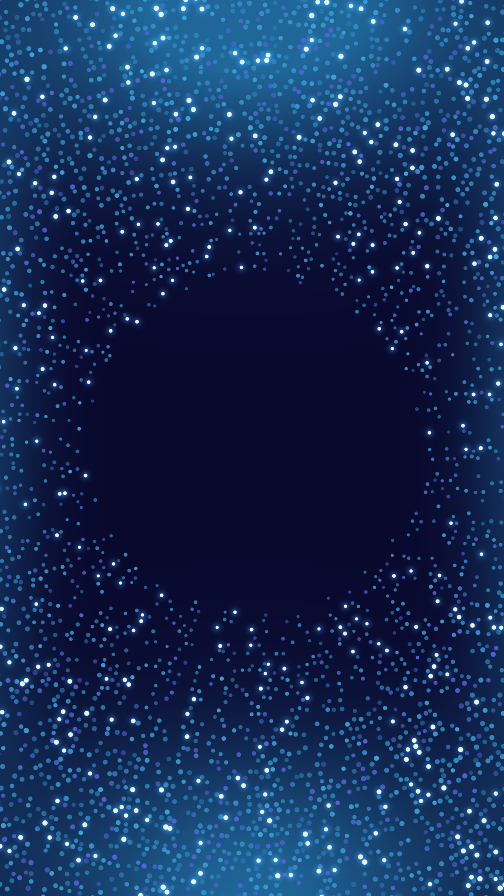
This background is drawn by a WebGL 1 fragment shader. Its source:

```glsl
precision highp float;
// A dark round void ringed by radiating sparkling dots over soft blue glows.
uniform vec2 u_resolution;

// Lengths are fractions of the canvas height, measured from the centre.
const float TAU = 6.2831853;
const vec2 VOID_CENTER = vec2(0.002, 0.003);
const float VOID_RADIUS = 0.181;
const float RING_STEP = 0.0092;
const float JITTER = 0.55;
const float DOT_INNER = 0.0019;
const float DOT_OUTER = 0.0027;
const float HALO_SIZE = 0.0048;
const float KEEP_INNER = 0.40;
const float KEEP_OUTER = 0.64;
const float WHITE_SHARE = 0.10;
const float VIOLET_SHARE = 0.18;

const vec3 NAVY = vec3(0.035, 0.035, 0.180);
const vec3 SKY_GLOW = vec3(0.125, 0.400, 0.600);
const vec3 DOT_BLUE = vec3(0.160, 0.490, 0.740);
const vec3 DOT_CYAN = vec3(0.250, 0.680, 0.880);
const vec3 DOT_VIOLET = vec3(0.320, 0.400, 0.850);
const vec3 DOT_WHITE = vec3(0.900, 0.960, 1.000);
const vec3 HALO_BLUE = vec3(0.200, 0.550, 0.820);

float hash(vec2 cell) {
  vec3 q = fract(cell.xyx * vec3(0.1031, 0.1030, 0.0973));
  q += dot(q, q.yzx + 33.33);
  return fract((q.x + q.y) * q.z);
}

float softBlob(vec2 p, vec2 center, vec2 size) {
  vec2 q = (p - center) / size;
  return exp(-dot(q, q));
}

// Whole-number frequencies keep the strands seamless around the circle.
float strands(float angle) {
  return (sin(angle * 29.0 + 1.3) + sin(angle * 47.0 + 4.1)
        + sin(angle * 83.0 + 2.2)) / 3.0;
}

vec3 background(vec2 p) {
  float glow = softBlob(p, vec2(0.0, 0.49), vec2(0.23, 0.17));
  glow += 0.76 * softBlob(p, vec2(0.0, -0.50), vec2(0.20, 0.17));
  float side = (abs(p.x) - 0.30) / 0.062;
  float along = (p.y - 0.04) / 0.36;
  glow += 0.46 * exp(-side * side - along * along);
  glow += 0.24 * smoothstep(0.26, 0.52, length(p));
  return mix(NAVY, SKY_GLOW, min(glow, 1.0));
}

// Blends one dot of the polar grid, with a halo if it is white.
vec3 drawDot(vec3 color, vec2 p, float ring, float sector, float count, float pixel) {
  vec2 id = vec2(ring, mod(sector, count));
  float jitterR = hash(id + 17.0) - 0.5;
  float jitterA = hash(id + 43.0) - 0.5;
  float radius = (ring + 0.5 + JITTER * jitterR) * RING_STEP;
  float angle = (sector + 0.5 + JITTER * jitterA) / count * TAU;
  float strand = strands(angle);
  float outward = smoothstep(VOID_RADIUS, 0.40, radius);

  // Ragged inner edge, with sparse strands that fill in outward.
  float edge = VOID_RADIUS + 0.020 * (0.5 - 0.5 * strand);
  float keep = mix(KEEP_INNER, KEEP_OUTER, outward)
             + strand * mix(0.42, 0.18, outward);
  float present = step(edge, radius) * step(hash(id + 71.0), keep);

  float tint = hash(id + 97.0);
  float cluster = 0.5 + 0.5 * sin(angle * 11.0 + sin(radius * 38.0) * 2.0);
  float white = step(tint, WHITE_SHARE * (0.55 + 0.9 * cluster));
  float violet = step(1.0 - VIOLET_SHARE, tint);
  vec3 dotColor = mix(DOT_BLUE, DOT_CYAN, hash(id + 131.0));
  dotColor = mix(mix(dotColor, DOT_VIOLET, violet), DOT_WHITE, white);
  float opacity = mix(0.45 + 0.5 * hash(id + 157.0), 1.0, white);

  float dist = length(p - radius * vec2(cos(angle), sin(angle)));
  float size = mix(DOT_INNER, DOT_OUTER, outward) * (0.85 + 0.25 * hash(id + 191.0));
  float disc = 1.0 - smoothstep(size - 0.5 * pixel, size + 0.5 * pixel, dist);
  float halo = exp(-dist * dist / (HALO_SIZE * HALO_SIZE));
  color += HALO_BLUE * halo * white * present * 0.36;
  return mix(color, dotColor, disc * opacity * present);
}

void main() {
  vec2 p = (gl_FragCoord.xy - 0.5 * u_resolution) / u_resolution.y;
  float pixel = 1.0 / u_resolution.y;
  vec3 color = background(p);

  // Rings hold more dots as they grow, so spacing stays even.
  vec2 q = p - VOID_CENTER;
  float turn = fract(atan(q.y, q.x) / TAU + 1.0);
  float homeRing = floor(length(q) / RING_STEP);
  for (int i = -1; i <= 1; i++) {
    float ring = max(homeRing + float(i), 1.0);
    float count = floor(TAU * (ring + 0.5));
    float homeSector = floor(turn * count);
    for (int j = -1; j <= 1; j++) {
      color = drawDot(color, q, ring, homeSector + float(j), count, pixel);
    }
  }
  gl_FragColor = vec4(min(color, 1.0), 1.0);
}
```
